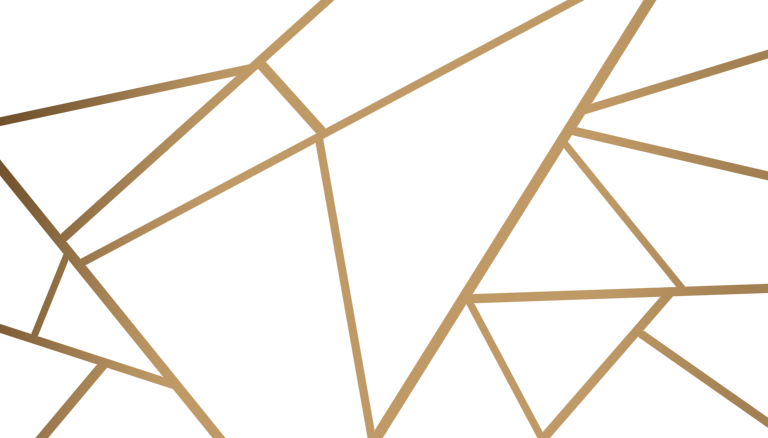
Write a Shadertoy shader that draws this background.

```glsl
vec2 hash2(float n) {
    return fract(sin(n * vec2(12.99, 78.23)) * 437.58);
}

// Slope of each cut in degrees; cut n has children 2n (above) and 2n + 1 (below)
const float slopes[18] = float[18](0.0, 58.0, -51.0, 2.0, 28.0, -18.0, -13.0, 49.0,
    42.0, -80.0, 68.0, 50.0, 17.0, -51.0, -62.0, -35.0, 12.0, -48.0);

void mainImage(out vec4 fragColor, in vec2 fragCoord) {
    vec2 p = fragCoord / iResolution.y;
    float aspect = iResolution.x / iResolution.y;
    float pixel = 1.0 / iResolution.y;

    // The cell around p starts as the whole canvas
    vec2 cell[16];
    cell[0] = vec2(0.0);
    cell[1] = vec2(aspect, 0.0);
    cell[2] = vec2(aspect, 1.0);
    cell[3] = vec2(0.0, 1.0);
    int count = 4;
    int id = 1;
    float bar = 1.0;

    // Split the cell repeatedly, keeping the side that holds p
    for (int level = 0; level < 6; level++) {
        if (id > 17) break;

        // Area and centroid of the cell
        vec2 center = vec2(0.0);
        float area = 0.0;
        for (int i = 0; i < count; i++) {
            vec2 a = cell[i], b = cell[(i + 1) % count];
            float wedge = 0.5 * (a.x * b.y - a.y * b.x);
            area += wedge;
            center += (a + b) * wedge / 3.0;
        }
        center /= area;

        // Cut near the centroid; the first broad cuts sit off center
        vec2 rnd = hash2(float(id));
        float shift = (rnd.x - 0.5) * 0.15 * sqrt(area);
        if (id < 4) shift = vec4(0.0, 0.25, 0.42, 0.08)[id];
        float slope = radians(slopes[id]);
        vec2 normal = vec2(sin(slope), -cos(slope));
        float offset = dot(center, normal) + shift;
        float dist = dot(p, normal) - offset;
        float side = dist < 0.0 ? -1.0 : 1.0;
        float halfWidth = id == 1 ? 0.0125 : mix(0.008, 0.012, rnd.y);
        bar = min(bar, abs(dist) - halfWidth);

        // Clip the polygon to the chosen side
        vec2 clipped[16];
        int kept = 0;
        for (int i = 0; i < count; i++) {
            vec2 a = cell[i], b = cell[(i + 1) % count];
            float da = side * (dot(a, normal) - offset);
            float db = side * (dot(b, normal) - offset);
            if (da >= 0.0) clipped[kept++] = a;
            if (da * db < 0.0) clipped[kept++] = mix(a, b, da / (da - db));
        }
        for (int i = 0; i < kept; i++) cell[i] = clipped[i];
        count = kept;
        id = 2 * id + (side > 0.0 ? 1 : 0);
    }

    // Gold bars, deepening to bronze at the left and slightly at the right
    float light = smoothstep(0.0, 0.65, p.x + 0.25 * (1.0 - p.y));
    light -= 0.35 * smoothstep(0.75, 1.0, p.x / aspect);
    vec3 gold = mix(vec3(0.43, 0.31, 0.17), vec3(0.75, 0.605, 0.405), light);
    float ink = 1.0 - smoothstep(-0.8 * pixel, 0.8 * pixel, bar);
    fragColor = vec4(mix(vec3(1.0), gold, ink), 1.0);
}
```
